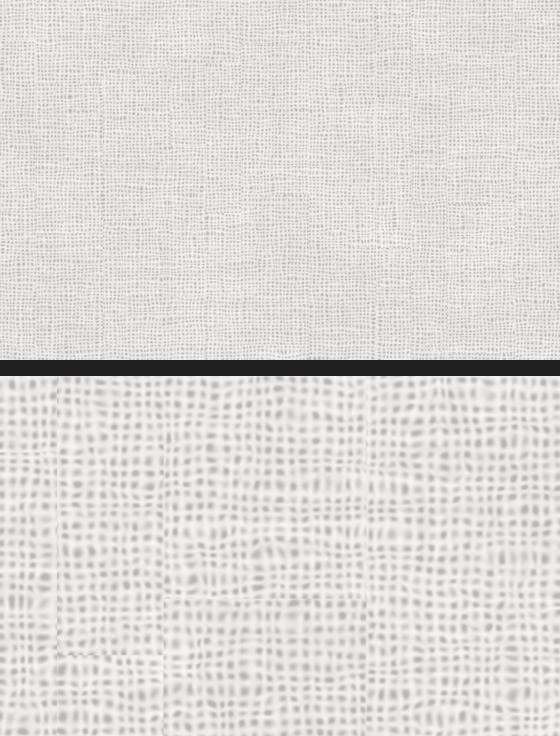
Top, the full canvas; bottom, a detail of the centre.
Give the GLSL for this texture, as a Shadertoy shader.

```glsl
const float PI = 3.14159265;
const float THREADS = 93.0; // threads per canvas height
const vec3 GAP_COLOR = vec3(0.735, 0.712, 0.714);
const vec3 YARN_COLOR = vec3(0.955, 0.946, 0.945);

float hash(vec2 p) {
    return fract(sin(dot(p, vec2(127.1, 311.7))) * 43758.5453);
}

float noise(vec2 p) {
    vec2 cell = floor(p);
    vec2 f = fract(p);
    f = f * f * (3.0 - 2.0 * f);
    float low = mix(hash(cell), hash(cell + vec2(1.0, 0.0)), f.x);
    float high = mix(hash(cell + vec2(0.0, 1.0)), hash(cell + 1.0), f.x);
    return mix(low, high, f.y);
}

vec2 hash2(vec2 p) {
    return vec2(hash(p), hash(p + 37.3));
}

// Irregular vertical strips, each cut into blocks at its own heights
vec2 patchIndex(vec2 p) {
    float column = floor(p.x * 7.0 + 0.35 * sin(p.x * 11.0));
    float block = floor(p.y * 2.4 + hash(vec2(column, 5.0)));
    return vec2(column, block);
}

// Thread coordinates: integers are gaps, halves are yarn centres
vec2 threadSpace(vec2 p, vec2 patchId, float density) {
    vec2 scale = density * mix(vec2(0.97), vec2(1.03), hash2(patchId + 11.0));
    vec2 q = p * scale + hash2(patchId);
    vec2 drift = vec2(noise(q * vec2(0.5, 0.16)), noise(q * vec2(0.16, 0.5) + 50.0));
    vec2 kink = vec2(noise(q * 0.9 + 80.0), noise(q * 0.9 + 130.0));
    return q + 0.8 * (drift - 0.5) + 0.32 * (kink - 0.5);
}

// Plain weave: pinholes at crossings, alternating raised yarns
float weave(vec2 q) {
    vec2 gap = 0.5 + 0.5 * cos(2.0 * PI * q);
    float weftOver = 0.5 + 0.5 * sin(PI * q.x) * sin(PI * q.y);
    float groove = mix(gap.x, gap.y, weftOver);
    float depth = mix(0.55, 1.25, hash(floor(q + 0.5)));
    return 0.87 - 0.82 * depth * gap.x * gap.y - 0.16 * (groove - 0.4);
}

// Uneven yarns, fine fuzz and broad soft mottling
float yarnTone(vec2 q, vec2 p, vec2 patchId) {
    float weft = noise(vec2(q.x * 0.08, floor(q.y) * 3.0)) - 0.5;
    float warp = noise(vec2(floor(q.x) * 3.0, q.y * 0.08) + 90.0) - 0.5;
    float fuzz = noise(q * 2.3 + 20.0) - 0.5;
    float mottle = noise(p * 9.0 + 7.0) - 0.5;
    float tint = hash(patchId + 23.0) - 0.5;
    return 0.11 * weft + 0.07 * warp + 0.2 * fuzz + 0.06 * mottle + 0.05 * tint;
}

vec3 cloth(vec2 p, float density) {
    vec2 patchId = patchIndex(p);
    vec2 q = threadSpace(p, patchId, density);
    float light = weave(q) + yarnTone(q, p, patchId);
    return mix(GAP_COLOR, YARN_COLOR, clamp(light, 0.0, 1.1));
}

void mainImage(out vec4 fragColor, in vec2 fragCoord) {
    // Average a small grid of samples to smooth the fine weave
    const int SAMPLES = 3;
    vec3 color = vec3(0.0);
    for (int j = 0; j < SAMPLES; j++) {
        for (int i = 0; i < SAMPLES; i++) {
            vec2 offset = (vec2(i, j) + 0.5) / float(SAMPLES) - 0.5;
            color += cloth((fragCoord + offset) / iResolution.y, THREADS);
        }
    }
    fragColor = vec4(color / float(SAMPLES * SAMPLES), 1.0);
}
```
